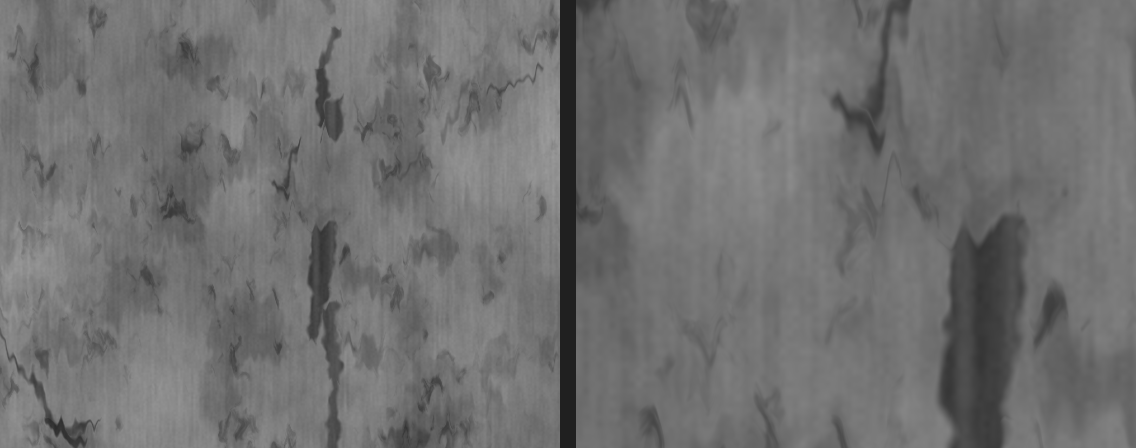
Left: the whole. Right: its middle third, enlarged.
This texture is drawn by a Shadertoy shader. Its source:

```glsl
// Weathered grey concrete: cloudy mottling, vertical streaks and ragged stains,
// split by a dark broken seam and a few thin cracks.
// Layered value noise gives the surface; warped distance functions give the damage.

float hash(vec2 p) {
    return fract(sin(dot(p, vec2(127.1, 311.7))) * 43758.5453);
}

float noise(vec2 p) {
    vec2 i = floor(p), f = fract(p);
    f = f * f * (3.0 - 2.0 * f);
    return mix(mix(hash(i), hash(i + vec2(1, 0)), f.x),
               mix(hash(i + vec2(0, 1)), hash(i + vec2(1, 1)), f.x), f.y);
}

float fbm(vec2 p) {
    float sum = 0.0, amp = 0.5;
    for (int i = 0; i < 5; i++) {
        sum += amp * noise(p);
        p = mat2(1.6, 0.9, -0.9, 1.6) * p + 17.3;
        amp *= 0.53;
    }
    return sum;
}

// Upright tapered gap with flat ends; a is the top, b the bottom
float gap(vec2 p, vec2 a, vec2 b, float wa, float wb) {
    float h = clamp((a.y - p.y) / (a.y - b.y), 0.0, 1.0);
    float d = abs(p.x - mix(a.x, b.x, h)) - mix(wa, wb, h);
    d = max(d, max(p.y - a.y, b.y - p.y));
    return 1.0 - smoothstep(-0.005, 0.007, d);
}

// Thin crack of varying width between two points
float crack(vec2 p, vec2 a, vec2 b, float wa, float wb) {
    vec2 ab = b - a;
    float h = clamp(dot(p - a, ab) / dot(ab, ab), 0.0, 1.0);
    float d = length(p - a - h * ab) - mix(wa, wb, h);
    return 1.0 - smoothstep(-0.004, 0.007, d);
}

// Soft patch with an eroded outline
float patchMask(vec2 p, vec2 centre, vec2 radius, float erosion) {
    return 1.0 - smoothstep(0.4, 1.1, length((p - centre) / radius) + 2.2 * (erosion - 0.5));
}

void mainImage(out vec4 fragColor, in vec2 fragCoord) {
    vec2 p = fragCoord / iResolution.y;

    // Ragged warp: neighbouring columns slip up and down
    vec2 w = p;
    w.y += 0.045 * (noise(p * vec2(95, 9)) - 0.5);
    w += 0.018 * (vec2(noise(p * 38.0), noise(p * 38.0 + 50.0)) - 0.5);
    w.x += 0.008 * (noise(p * vec2(110, 75) + 9.0) - 0.5);

    // Cloudy base with pale areas
    float erosion = fbm(w * vec2(22, 17) + 4.0);
    float tone = 0.485 + 0.19 * (fbm(w * vec2(5.5, 4.5) + 2.0) - 0.49);
    tone += 0.08 * (erosion - 0.49);
    tone += 0.06 * patchMask(w, vec2(0.08, 0.42), vec2(0.16, 0.15), erosion);
    tone += 0.035 * patchMask(w, vec2(1.22, 0.70), vec2(0.13, 0.20), erosion);
    tone += 0.03 * patchMask(w, vec2(0.30, 0.17), vec2(0.17, 0.13), erosion);

    // Scattered stains and small dark flecks
    float stain = fbm(w * vec2(10, 8) + 31.0);
    tone -= 0.075 * smoothstep(0.53, 0.72, stain);
    float fleck = fbm(w * vec2(34, 21) + 70.0);
    tone -= 0.13 * smoothstep(0.60, 0.80, fleck) * smoothstep(0.38, 0.60, stain);

    // Larger stains
    float smudge = 0.9 * patchMask(w, vec2(0.655, 0.815), vec2(0.042, 0.055), erosion);
    smudge += 0.8 * patchMask(w, vec2(0.83, 0.195), vec2(0.06, 0.045), erosion);
    smudge += 0.7 * patchMask(w, vec2(0.96, 0.44), vec2(0.065, 0.05), erosion);
    smudge += 0.35 * patchMask(w, vec2(1.13, 0.81), vec2(0.07, 0.10), erosion);
    smudge += 0.6 * patchMask(w, vec2(0.91, 0.02), vec2(0.07, 0.04), erosion);
    smudge += 0.5 * patchMask(w, vec2(1.10, 0.21), vec2(0.04, 0.07), erosion);
    tone -= 0.12 * smudge;

    // Broken seam: upper piece, lower slab, tail
    float seam = 0.8 * gap(w, vec2(0.752, 0.935), vec2(0.716, 0.84), 0.006, 0.011);
    seam = max(seam, gap(w, vec2(0.716, 0.85), vec2(0.716, 0.72), 0.011, 0.012));
    seam = max(seam, 0.85 * gap(w, vec2(0.748, 0.79), vec2(0.738, 0.70), 0.013, 0.018));
    seam = max(seam, 0.9 * gap(w, vec2(0.722, 0.495), vec2(0.716, 0.36), 0.030, 0.021));
    seam = max(seam, 0.9 * gap(w, vec2(0.716, 0.37), vec2(0.698, 0.24), 0.020, 0.010));
    seam = max(seam, 0.75 * gap(w, vec2(0.735, 0.32), vec2(0.745, 0.14), 0.015, 0.012));
    seam = max(seam, 0.75 * gap(w, vec2(0.745, 0.15), vec2(0.742, -0.1), 0.008, 0.013));
    seam = max(seam, 0.4 * gap(w, vec2(0.735, 1.1), vec2(0.735, 0.97), 0.014, 0.010));
    float fibres = noise(p * vec2(85, 5) + 12.0);
    tone = mix(tone, 0.20 + 0.13 * fibres, seam);
    tone -= 0.035 * exp(-pow((w.x - 0.735) / 0.035, 2.0)) * (1.0 - seam) * noise(w * 11.0);

    // Thin cracks
    float lines = 0.65 * crack(w, vec2(-0.02, 0.26), vec2(0.065, 0.165), 0.003, 0.004);
    lines = max(lines, 0.8 * crack(w, vec2(0.065, 0.165), vec2(0.115, 0.06), 0.003, 0.010));
    lines = max(lines, crack(w, vec2(0.115, 0.055), vec2(0.18, 0.015), 0.011, 0.008));
    lines = max(lines, 0.7 * crack(w, vec2(0.15, 0.04), vec2(0.215, 0.06), 0.008, 0.001));
    lines = max(lines, 0.75 * crack(w, vec2(0.662, 0.68), vec2(0.632, 0.585), 0.006, 0.004));
    lines = max(lines, 0.75 * crack(w, vec2(0.605, 0.58), vec2(0.635, 0.57), 0.002, 0.007));
    lines = max(lines, 0.6 * crack(w, vec2(1.20, 0.84), vec2(1.09, 0.795), 0.002, 0.003));
    lines = max(lines, 0.35 * crack(w, vec2(1.05, 0.81), vec2(0.985, 0.705), 0.003, 0.006));
    lines = max(lines, 0.4 * crack(w, vec2(0.945, 0.66), vec2(0.89, 0.60), 0.005, 0.002));
    lines = max(lines, 0.35 * crack(w, vec2(0.957, 0.85), vec2(0.957, 0.73), 0.002, 0.001));
    tone = mix(tone, 0.20, lines * (0.65 + 0.5 * noise(w * 30.0)));

    // Fine vertical streaks and soft grain
    tone += 0.035 * (noise(p * vec2(170, 7)) - 0.5);
    tone += 0.025 * (noise(p * vec2(210, 45) + 6.0) - 0.5);
    tone += 0.022 * (noise(p * 205.0) - 0.5);

    fragColor = vec4(vec3(clamp(tone, 0.0, 1.0)), 1.0);
}
```
